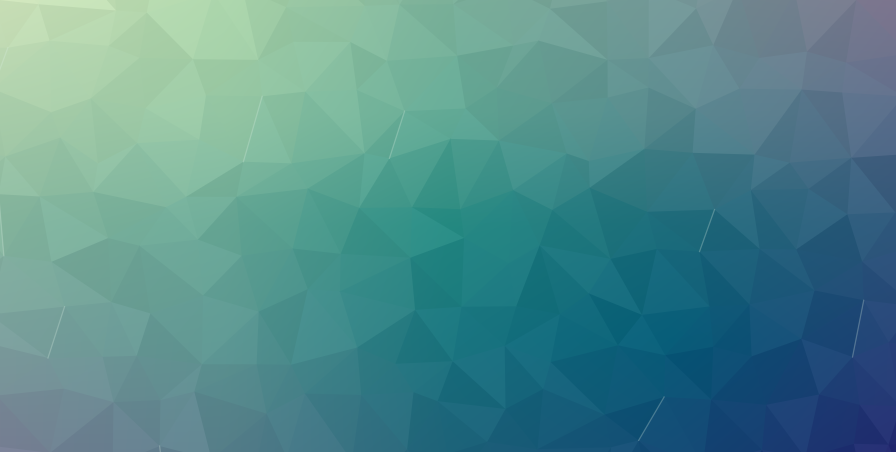
Give the GLSL for this background, as a WebGL 2 fragment shader.

```glsl
#version 300 es
precision highp float;
// Low-poly mesh of flat triangles over a cream, teal and indigo gradient.
uniform vec2 u_resolution;
out vec4 outColor;

const float ROWS = 9.0; // mesh cells per canvas height

vec2 hash2(vec2 p) {
    vec3 q = fract(p.xyx * vec3(0.1031, 0.1030, 0.0973));
    q += dot(q, q.yzx + 33.33);
    return fract((q.xx + q.yz) * q.zy);
}

// Five colours spaced evenly from left to right
vec3 ramp(float x, vec3 a, vec3 b, vec3 c, vec3 d, vec3 e) {
    float t = clamp(x, 0.0, 1.0) * 4.0;
    vec3 color = mix(a, b, min(t, 1.0));
    color = mix(color, c, clamp(t - 1.0, 0.0, 1.0));
    color = mix(color, d, clamp(t - 2.0, 0.0, 1.0));
    return mix(color, e, clamp(t - 3.0, 0.0, 1.0));
}

// Gradient field: five horizontal ramps blended from bottom to top
vec3 gradient(vec2 uv) {
    float x = uv.x;
    vec3 bottom = ramp(x, vec3(0.48, 0.50, 0.59), vec3(0.35, 0.50, 0.55),
        vec3(0.12, 0.39, 0.48), vec3(0.08, 0.29, 0.46), vec3(0.14, 0.16, 0.44));
    vec3 low = ramp(x, vec3(0.48, 0.62, 0.61), vec3(0.36, 0.59, 0.57),
        vec3(0.10, 0.46, 0.50), vec3(0.02, 0.36, 0.47), vec3(0.14, 0.25, 0.46));
    vec3 middle = ramp(x, vec3(0.52, 0.71, 0.62), vec3(0.41, 0.66, 0.59),
        vec3(0.14, 0.54, 0.51), vec3(0.12, 0.43, 0.49), vec3(0.18, 0.34, 0.48));
    vec3 high = ramp(x, vec3(0.67, 0.81, 0.67), vec3(0.59, 0.78, 0.64),
        vec3(0.38, 0.66, 0.58), vec3(0.35, 0.54, 0.56), vec3(0.34, 0.41, 0.53));
    vec3 top = ramp(x, vec3(0.82, 0.90, 0.74), vec3(0.67, 0.83, 0.66),
        vec3(0.48, 0.69, 0.60), vec3(0.45, 0.59, 0.59), vec3(0.50, 0.46, 0.56));
    return ramp(uv.y, bottom, low, middle, high, top);
}

// Mesh corner, shifted from its grid position
vec2 corner(vec2 cell) {
    return cell + (hash2(cell + 41.0) - 0.5) * vec2(0.62, 0.54);
}

// Signed distance to the left side of the line a-b
float side(vec2 p, vec2 a, vec2 b) {
    vec2 d = normalize(b - a);
    return d.x * (p.y - a.y) - d.y * (p.x - a.x);
}

float segment(vec2 p, vec2 a, vec2 b) {
    vec2 d = b - a;
    return length(p - a - d * clamp(dot(p - a, d) / dot(d, d), 0.0, 1.0));
}

// Triangle colour weighted by its antialiased coverage
vec4 facet(vec2 p, vec2 a, vec2 b, vec2 c, vec2 meshSize, float pixel) {
    float inside = min(side(p, a, b), min(side(p, b, c), side(p, c, a)));
    float cover = clamp(0.5 + inside / pixel, 0.0, 1.0);
    if (cover <= 0.0) return vec4(0.0);
    vec2 center = (a + b + c) / 3.0;
    vec3 color = mix(gradient(p / meshSize), gradient(center / meshSize), 0.55);
    color += (hash2(floor(center * 64.0)).x - 0.5) * 0.045;
    return vec4(color, 1.0) * cover;
}

void main() {
    float pixel = ROWS / u_resolution.y;
    vec2 p = gl_FragCoord.xy * pixel;
    vec2 meshSize = u_resolution * pixel;
    vec4 sum = vec4(0.0);
    float glint = 0.0;

    // Split each nearby quad along its shorter diagonal
    for (int y = -1; y <= 1; y++) {
        for (int x = -1; x <= 1; x++) {
            vec2 cell = floor(p) + vec2(x, y);
            vec2 a = corner(cell);
            vec2 b = corner(cell + vec2(1.0, 0.0));
            vec2 c = corner(cell + vec2(1.0, 1.0));
            vec2 d = corner(cell + vec2(0.0, 1.0));
            if (distance(a, c) < distance(b, d)) {
                sum += facet(p, a, b, c, meshSize, pixel);
                sum += facet(p, a, c, d, meshSize, pixel);
            } else {
                sum += facet(p, a, b, d, meshSize, pixel);
                sum += facet(p, b, c, d, meshSize, pixel);
            }
            // Hairline gaps on a few upright edges
            float line = 1.0 - smoothstep(0.0, max(0.025, pixel), segment(p, a, d));
            glint = max(glint, line * step(0.955, hash2(cell + 7.0).y));
        }
    }

    vec3 color = sum.a > 0.0 ? sum.rgb / sum.a : gradient(p / meshSize);
    outColor = vec4(mix(color, vec3(0.85, 0.93, 0.88), glint * 0.28), 1.0);
}
```
